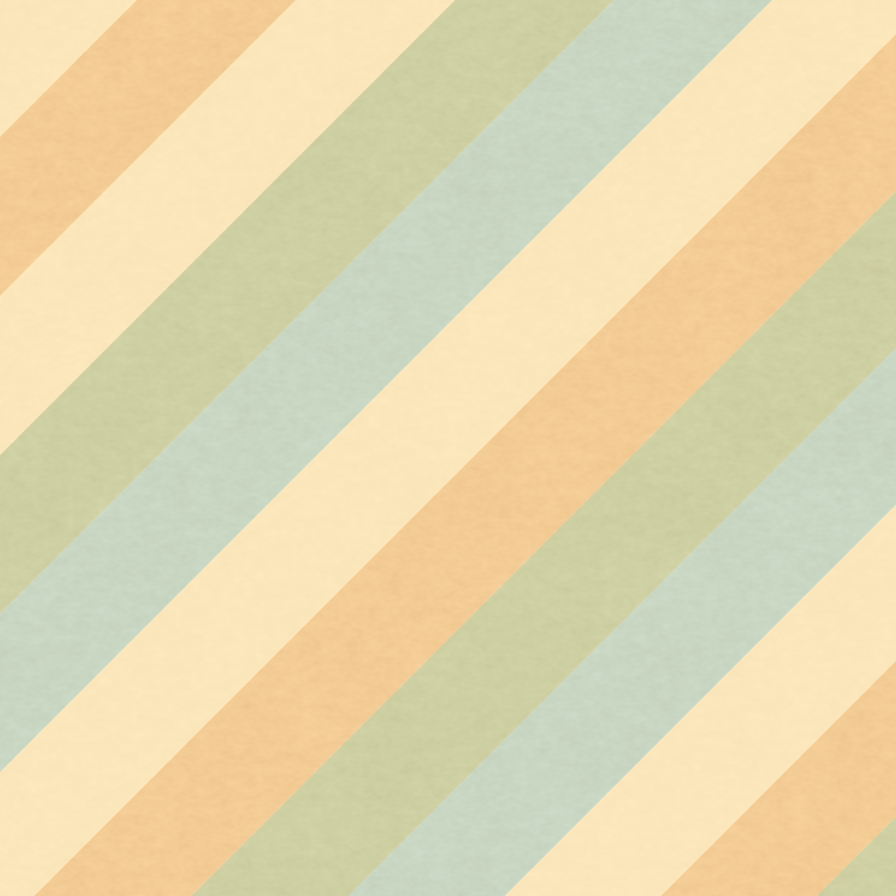
Write a Shadertoy shader that draws this pattern.

```glsl
// Broad diagonal pastel stripes printed on softly grained paper.

vec2 hashGradient(vec2 cell) {
    vec3 p = fract(cell.xyx * vec3(0.1031, 0.1030, 0.0973));
    p += dot(p, p.yzx + 33.33);
    float angle = 6.2832 * fract((p.x + p.y) * p.z);
    return vec2(cos(angle), sin(angle));
}

float gradientNoise(vec2 p) {
    vec2 cell = floor(p), f = p - cell;
    vec2 u = f * f * f * (f * (f * 6.0 - 15.0) + 10.0);
    float a = dot(hashGradient(cell), f);
    float b = dot(hashGradient(cell + vec2(1, 0)), f - vec2(1, 0));
    float c = dot(hashGradient(cell + vec2(0, 1)), f - vec2(0, 1));
    float d = dot(hashGradient(cell + vec2(1, 1)), f - vec2(1, 1));
    return mix(mix(a, b, u.x), mix(c, d, u.x), u.y);
}

// Four-colour cycle; the upper left corner alternates only cream and orange.
vec3 stripeColor(int band) {
    vec3 cream = vec3(0.985, 0.902, 0.733);
    vec3 orange = vec3(0.953, 0.796, 0.580);
    vec3 green = vec3(0.808, 0.814, 0.638);
    vec3 blue = vec3(0.788, 0.839, 0.762);
    if (band < 2) return band == 0 ? orange : cream;
    int slot = band % 4;
    return slot == 0 ? cream : slot == 1 ? orange : slot == 2 ? green : blue;
}

// Fine fibres lying mostly sideways, over broader mottling.
float paperGrain(vec2 uv) {
    float grain = 0.0;
    vec2 frequency = vec2(42.0, 68.0);
    for (int octave = 0; octave < 3; octave++) {
        grain += gradientNoise(uv * frequency + float(octave) * 17.3) * 0.012;
        frequency *= 1.9;
    }
    return grain + 0.008 * gradientNoise(uv * 11.0 + 5.7);
}

void mainImage(out vec4 fragColor, in vec2 fragCoord) {
    vec2 uv = fragCoord / iResolution.y;

    // Distance from the upper left corner in stripe widths, with slight drift
    float stripe = (uv.x + 1.0 - uv.y - 0.1525) / 0.1759;
    stripe -= 0.034 * sin(stripe * 0.314);

    // Antialiased blend across the nearest edge
    float edge = floor(stripe + 0.5);
    float offset = stripe - edge;
    float softness = 5.5 / iResolution.y;
    int band = int(edge);
    vec3 color = mix(stripeColor(band - 1), stripeColor(band),
                     smoothstep(-softness, softness, offset));

    // Faint pale seam where stripes meet
    color += 0.012 * (1.0 - smoothstep(0.0, 0.016, abs(offset)));

    // Paper texture, weaker on the palest stripes
    float strength = mix(1.3, 0.7, smoothstep(0.82, 0.90, color.g));
    color += paperGrain(uv) * strength * vec3(0.85, 1.0, 1.1);

    fragColor = vec4(clamp(color, 0.0, 1.0), 1.0);
}
```
